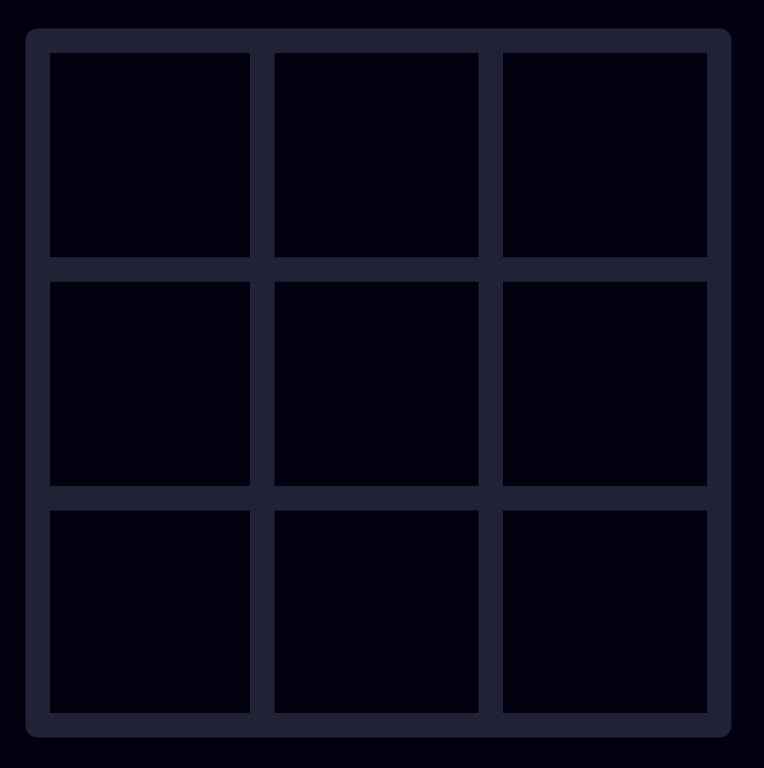
Give the GLSL for this pattern, as a WebGL 1 fragment shader.

```glsl
precision highp float;
// A dark three by three lattice of square openings in a flat slate frame.
// Bars are distances to repeated centre lines, clipped by a rounded box;
// the left column and bottom row are slightly tighter than the others.

uniform vec2 u_resolution;

// Lengths are fractions of the canvas height.
const int CELLS = 3;
const vec2 FIRST_BAR = vec2(0.0492, 0.0557);  // left and bottom centre lines
const vec2 LAST_BAR = vec2(0.9365, 0.9469);   // right and top centre lines
const vec2 PITCH = vec2(0.2975, 0.2978);
const float BAR_HALF_WIDTH = 0.016;
const float CORNER_RADIUS = 0.016;
const vec3 BACKGROUND = vec3(0.0, 0.0, 0.06);
const vec3 BAR_COLOR = vec3(0.135, 0.135, 0.215);

// Signed distance to a box with rounded corners.
float roundedBox(vec2 p, vec2 halfSize, float radius) {
  vec2 q = abs(p) - halfSize + radius;
  return length(max(q, 0.0)) + min(max(q.x, q.y), 0.0) - radius;
}

// Signed distance to the nearest horizontal or vertical bar.
float latticeBars(vec2 p) {
  vec2 nearest = vec2(1.0);
  for (int i = 0; i <= CELLS; i++) {
    // Stepping inward from the last bar; the final step stops at the first.
    vec2 center = max(LAST_BAR - PITCH * float(i), FIRST_BAR);
    nearest = min(nearest, abs(p - center));
  }
  return min(nearest.x, nearest.y) - BAR_HALF_WIDTH;
}

void main() {
  vec2 p = gl_FragCoord.xy / u_resolution.y;
  float pixel = 1.0 / u_resolution.y;

  // Outer silhouette
  vec2 frameCenter = 0.5 * (FIRST_BAR + LAST_BAR);
  vec2 frameHalf = 0.5 * (LAST_BAR - FIRST_BAR) + BAR_HALF_WIDTH;
  float frame = roundedBox(p - frameCenter, frameHalf, CORNER_RADIUS);

  // Bars inside the silhouette, with one pixel of edge smoothing
  float dist = max(frame, latticeBars(p));
  float coverage = clamp(0.5 - dist / pixel, 0.0, 1.0);

  gl_FragColor = vec4(mix(BACKGROUND, BAR_COLOR, coverage), 1.0);
}
```
